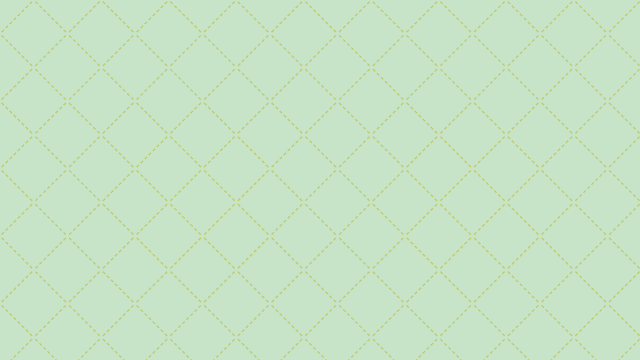
Give the GLSL for this pattern, as a Shadertoy shader.

```glsl
// Diamond lattice of short dashed stitches on a flat mint ground.
// Coordinates are rotated onto the diagonals so every diamond edge has length 1;
// each edge carries eight evenly spaced dashes and leaves its corners open.

// Signed distance to a box with slightly rounded corners.
float roundedBox(vec2 p, vec2 halfSize, float radius) {
    vec2 q = abs(p) - halfSize + radius;
    return length(max(q, 0.0)) + min(max(q.x, q.y), 0.0) - radius;
}

// Distance to the nearest dash on one family of edges.
// along runs down the edge, across is measured in whole edges.
float dashedEdges(float along, float across) {
    float t = fract(along);
    float inset = 0.0825;                    // corner to first dash centre
    float spacing = (1.0 - 2.0 * inset) / 7.0;
    float index = clamp(round((t - inset) / spacing), 0.0, 7.0);
    vec2 p = vec2(t - inset - index * spacing, across - round(across));
    return roundedBox(p, vec2(0.033, 0.0138), 0.007);
}

void mainImage(out vec4 fragColor, in vec2 fragCoord) {
    // Anchored at the upper left, with 16/3 diamonds down the canvas.
    float repeatsDown = 16.0 / 3.0;
    vec2 p = vec2(fragCoord.x, iResolution.y - fragCoord.y) / iResolution.y * repeatsDown;

    // Diagonal axes: integer lines are the diamond edges.
    vec2 diagonal = vec2(p.x + p.y, p.x - p.y) - 0.5;
    float dist = min(dashedEdges(diagonal.x, diagonal.y),
                     dashedEdges(diagonal.y, diagonal.x));

    // One pixel measured in edge lengths, for antialiasing.
    float pixel = repeatsDown * sqrt(2.0) / iResolution.y;
    float coverage = clamp(0.5 - dist / pixel, 0.0, 1.0);

    vec3 mint = vec3(0.78, 0.893, 0.785);
    vec3 olive = vec3(0.745, 0.80, 0.43);
    fragColor = vec4(mix(mint, olive, coverage), 1.0);
}
```
